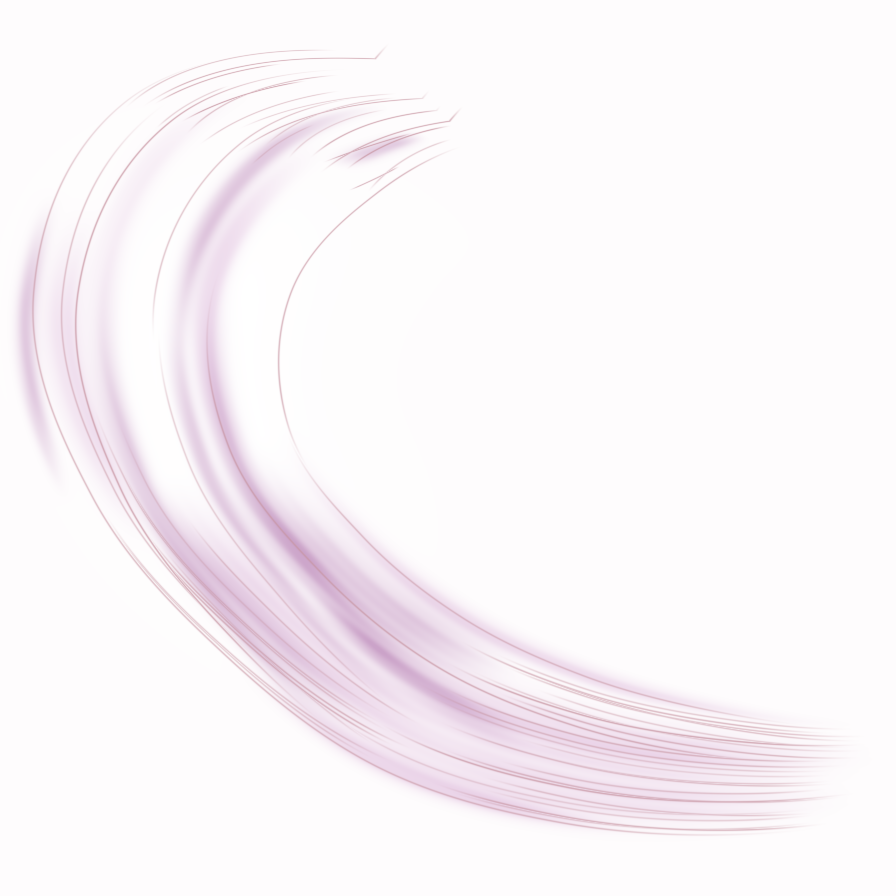
Write a WebGL 2 fragment shader that draws this background.

```glsl
#version 300 es
precision highp float;

uniform vec2 u_resolution;
out vec4 fragColor;

const vec3 PAPER = vec3(0.996, 0.990, 0.992);
const vec3 ORCHID = vec3(0.78, 0.61, 0.77);
const vec3 BLUSH = vec3(0.88, 0.75, 0.87);
const vec3 ROSE = vec3(0.78, 0.58, 0.63);
const vec2 PIVOT = vec2(0.729, 0.674);

// Inner and outer radius of the ribbon, one knot per 20 degrees.
const float INNER[11] = float[11](0.20, 0.260, 0.326, 0.402, 0.430, 0.417, 0.414, 0.428, 0.470, 0.553, 0.66);
const float OUTER[11] = float[11](0.25, 0.423, 0.634, 0.700, 0.673, 0.632, 0.617, 0.604, 0.616, 0.658, 0.74);

float hash(float n) {
    return fract(sin(n * 91.73) * 4375.85);
}

float spline(float a, float b, float c, float d, float f) {
    return b + 0.5 * f * (c - a + f * (2.0 * a - 5.0 * b + 4.0 * c - d + f * (3.0 * (b - c) + d - a)));
}

// Ribbon coordinates: x along, y across (0 inner, 1 outer), z thickness.
vec3 ribbonSpace(vec2 p) {
    vec2 d = p - PIVOT;
    float along = (degrees(atan(-d.y, -d.x)) + 40.0) / 20.0;
    float t = clamp(along, 0.0, 7.999);
    int i = int(t);
    float f = fract(t);
    float inner = spline(INNER[i], INNER[i + 1], INNER[i + 2], INNER[i + 3], f);
    float outer = spline(OUTER[i], OUTER[i + 1], OUTER[i + 2], OUTER[i + 3], f);
    return vec3(along, (length(d) - inner) / (outer - inner), outer - inner);
}

float taper(float s, float edge) {
    return smoothstep(0.0, edge, s) * (1.0 - smoothstep(1.0 - edge, 1.0, s));
}

// Soft brush mark; span is its extent along, path its start and end across.
float streak(vec3 q, vec2 span, vec2 path, float width) {
    float s = clamp((q.x - span.x) / (span.y - span.x), 0.0, 1.0);
    float x = (q.y - mix(path.x, path.y, s * s)) / width;
    return exp(-x * x) * taper(s, 0.38);
}

// Thin hair with a width in canvas units.
float hair(vec3 q, vec2 span, vec2 path, float pixel) {
    float s = clamp((q.x - span.x) / (span.y - span.x), 0.0, 1.0);
    float x = (q.y - mix(path.x, path.y, s * s)) * q.z / max(0.0011, 0.65 * pixel);
    return exp(-x * x) * taper(s, 0.2);
}

// Scattered hairs; slant shifts both ends with the position across.
float hairGroup(vec3 q, int count, float seed, vec2 span, vec2 across, float slant, float pixel) {
    float ink = 0.0;
    for (int i = 0; i < count; i++) {
        float n = seed + float(i) * 3.0;
        float v = mix(across.x, across.y, (float(i) + hash(n)) / float(count));
        vec2 ends = span + vec2(hash(n + 1.0) - 0.5, 0.25 * hash(n + 2.0)) + slant * v;
        float drift = 0.12 * (hash(n + 0.5) - 0.5);
        ink = max(ink, hair(q, ends, vec2(v - drift, v), pixel) * mix(0.35, 0.85, hash(n + 1.5)));
    }
    return ink;
}

void main() {
    float side = min(u_resolution.x, u_resolution.y);
    float pixel = 1.0 / side;
    vec3 q = ribbonSpace(gl_FragCoord.xy / side);
    float silk = 0.86 + 0.09 * sin(q.y * 47.0 + sin(q.x * 0.9)) + 0.05 * sin(q.y * 103.0 - q.x);
    vec3 color = mix(PAPER, vec3(1.0), streak(q, vec2(0.6, 4.8), vec2(0.3, 0.35), 0.42));

    // Pale veils
    float veil = 0.55 * streak(q, vec2(1.5, 3.4), vec2(0.86, 0.85), 0.07);
    veil += 0.28 * streak(q, vec2(0.6, 2.5), vec2(0.73, 0.70), 0.05);
    veil += 0.65 * streak(q, vec2(0.7, 3.6), vec2(0.32, 0.27), 0.05);
    veil += 0.60 * streak(q, vec2(2.9, 7.9), vec2(0.04, 0.02), 0.06);
    veil += 0.65 * streak(q, vec2(4.2, 7.9), vec2(0.48, 0.32), 0.17);
    veil += 0.50 * streak(q, vec2(4.4, 7.7), vec2(0.78, 0.72), 0.16);
    veil += 0.70 * streak(q, vec2(4.0, 6.5), vec2(0.94, 0.95), 0.06);
    veil += 0.60 * streak(q, vec2(3.0, 5.4), vec2(0.62, 0.76), 0.13);
    color = mix(color, BLUSH, min(veil * silk, 0.9));

    // Deeper brush marks
    float mark = 0.65 * streak(q, vec2(1.5, 3.0), vec2(0.98, 1.09), 0.035);
    mark += 0.60 * streak(q, vec2(0.2, 2.4), vec2(0.43, 0.38), 0.045);
    mark += 0.55 * streak(q, vec2(0.25, 0.95), vec2(0.16, 0.21), 0.045);
    mark += 0.60 * streak(q, vec2(1.7, 4.9), vec2(0.70, 0.95), 0.05);
    mark += 0.50 * streak(q, vec2(3.0, 4.9), vec2(0.70, 0.82), 0.08);
    mark += 0.55 * streak(q, vec2(1.7, 5.2), vec2(0.41, 0.64), 0.04);
    mark += 0.60 * streak(q, vec2(1.9, 5.1), vec2(0.28, 0.46), 0.06);
    mark += 0.65 * streak(q, vec2(3.0, 5.6), vec2(0.28, 0.17), 0.13);
    mark += 0.75 * streak(q, vec2(4.0, 5.8), vec2(0.42, 0.54), 0.07);
    color = mix(color, ORCHID, min(mark * silk, 0.92));

    // Long contour hairs
    float ink = 0.65 * hair(q, vec2(0.4, 7.4), vec2(0.97, 0.99), pixel);
    ink = max(ink, 0.80 * hair(q, vec2(0.15, 4.7), vec2(0.78, 0.93), pixel));
    ink = max(ink, 0.55 * hair(q, vec2(0.9, 4.2), vec2(0.86, 0.88), pixel));
    ink = max(ink, 0.55 * hair(q, vec2(0.3, 2.3), vec2(0.53, 0.51), pixel));
    ink = max(ink, 0.75 * hair(q, vec2(1.8, 7.5), vec2(0.30, 0.42), pixel));
    ink = max(ink, 0.45 * hair(q, vec2(2.2, 4.9), vec2(0.49, 0.65), pixel));
    ink = max(ink, 0.70 * hair(q, vec2(0.1, 3.4), vec2(0.0, 0.02), pixel));
    ink = max(ink, 0.60 * hair(q, vec2(3.0, 7.5), vec2(0.03, 0.06), pixel));

    // Ragged tips, middle strands and tail
    ink = max(ink, hairGroup(q, 18, 4.0, vec2(0.2, 0.9), vec2(0.0, 1.0), 0.0, pixel));
    ink = max(ink, hairGroup(q, 9, 71.0, vec2(2.9, 4.9), vec2(0.66, 0.95), 0.0, pixel));
    ink = max(ink, hairGroup(q, 22, 133.0, vec2(5.4, 7.65), vec2(0.04, 1.0), -0.4, pixel));
    color = mix(color, ROSE, 0.85 * ink);

    fragColor = vec4(color, 1.0);
}
```
